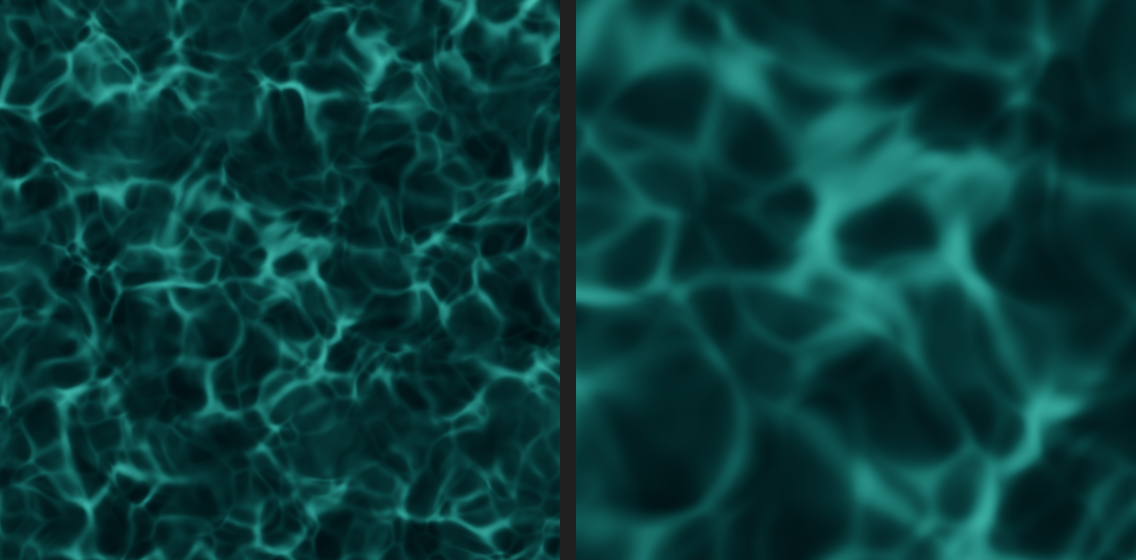
Left: the whole. Right: its middle third, enlarged.
This texture is drawn by a Shadertoy shader. Its source:

```glsl
// A murky teal web of soft, glowing filaments around dark irregular cells.
// Warped cellular webs at three sizes, curled strands and gradient-noise haze
// are summed into one tone, which an exponential curve turns into colour.

const float MID_GREEN     = 0.202; // green level at tone zero
const float TONE_CONTRAST = 0.385; // exponential gain per unit of tone
const float TONE_BIAS     = -0.24; // centres the tone distribution
const float TONE_KNEE     = 1.5;   // highlights are compressed above this
const float KNEE_STRENGTH = 0.3;

const vec3 WEB_SCALE  = vec3(7.0, 12.5, 24.0);   // cells per canvas, coarse to fine
const vec3 WEB_WIDTH  = vec3(0.13, 0.19, 0.28);  // filament widths in cell units
const vec3 WEB_GLOW   = vec3(2.6, 1.9, 1.0);     // filament brightness
const vec3 HOLE_DEPTH = vec3(0.9, 1.2, 0.7);     // darkness of cell interiors

const float STRAND_SCALE = 9.0;
const float STRAND_WIDTH = 0.07;
const float STRAND_GLOW  = 1.0;
const float HAZE_GLOW    = 1.2;
const float MOTTLE_GLOW  = 0.9;
const float JITTER       = 0.9;

vec2 hash2(vec2 p) {
    vec3 q = fract(p.xyx * vec3(0.1031, 0.1030, 0.0973));
    q += dot(q, q.yzx + 33.33);
    return fract((q.xx + q.yz) * q.zy);
}

vec2 gradientAt(vec2 cell) {
    float angle = 6.2832 * hash2(cell + 71.0).x;
    return vec2(cos(angle), sin(angle));
}

float gradientNoise(vec2 p) {
    vec2 i = floor(p), f = fract(p);
    vec2 u = f * f * f * (f * (f * 6.0 - 15.0) + 10.0);
    vec2 e = vec2(1.0, 0.0);
    float low  = mix(dot(gradientAt(i), f), dot(gradientAt(i + e), f - e), u.x);
    float high = mix(dot(gradientAt(i + e.yx), f - e.yx),
                     dot(gradientAt(i + 1.0), f - 1.0), u.x);
    return low + (high - low) * u.y;
}

vec2 noisePair(vec2 p) {
    return vec2(gradientNoise(p), gradientNoise(p + vec2(37.2, 91.7)));
}

vec2 rotate(vec2 p, float a) {
    return mat2(cos(a), sin(a), -sin(a), cos(a)) * p;
}

float siteDistance(vec2 p, vec2 cell) {
    return length(cell + 0.5 + JITTER * (hash2(cell) - 0.5) - p);
}

// x: filaments, brighter where several meet; y: random darkness inside cells
vec2 cellWeb(vec2 p, float width) {
    vec2 base = floor(p), nearestCell = base;
    float nearest = 9.0, second = 9.0;
    for (int k = 0; k < 9; k++) {
        vec2 cell = base + vec2(k % 3 - 1, k / 3 - 1);
        float d = siteDistance(p, cell);
        second = min(second, max(d, nearest));
        if (d < nearest) { nearest = d; nearestCell = cell; }
    }
    float line = -1.0; // cancels the nearest site's own term
    for (int k = 0; k < 9; k++) {
        vec2 cell = base + vec2(k % 3 - 1, k / 3 - 1);
        float gap = (siteDistance(p, cell) - nearest) / width;
        line += exp(-gap * gap);
    }
    float hole = smoothstep(0.05, 0.45, second - nearest) * hash2(nearestCell + 19.0).y;
    return vec2(line / (1.0 + 0.25 * line), hole);
}

float presence(vec2 p) {
    return smoothstep(-0.3, 0.4, gradientNoise(p));
}

void mainImage(out vec4 fragColor, in vec2 fragCoord) {
    vec2 uv = fragCoord / iResolution.y;

    // Bend the domain so that filaments curve
    vec2 p = uv + 0.045 * noisePair(uv * 6.0 + 3.1) + 0.02 * noisePair(uv * 15.0 + 8.4);

    // Broad haze and fine mottling
    float tone = TONE_BIAS;
    tone += HAZE_GLOW * (gradientNoise(uv * 3.3 + 5.7) + 0.6 * gradientNoise(p * 8.0 + 2.3));
    tone += MOTTLE_GLOW * (gradientNoise(p * 19.0 + 4.6) + 0.6 * gradientNoise(uv * 42.0));

    // Cellular webs, fading in and out across the canvas
    for (int i = 0; i < 3; i++) {
        float layer = float(i);
        vec2 q = rotate(p, 0.5 + 1.1 * layer) + 4.0 + 7.3 * layer;
        vec2 web = cellWeb(q * WEB_SCALE[i], WEB_WIDTH[i]);
        float fade = presence(q * (5.0 + 3.0 * layer));
        tone += WEB_GLOW[i] * fade * web.x - HOLE_DEPTH[i] * web.y;
    }

    // Curled strands along the zero lines of noise
    float strand = gradientNoise(rotate(p, 0.8) * STRAND_SCALE + 13.0) / STRAND_WIDTH;
    tone += STRAND_GLOW * exp(-strand * strand) * presence(uv * 6.0 + 27.0);

    // Compress highlights, then colour: red rises late, blue follows green
    float excess = max(tone - TONE_KNEE, 0.0);
    tone = min(tone, TONE_KNEE) + excess / (1.0 + KNEE_STRENGTH * excess);
    float green = MID_GREEN * exp(TONE_CONTRAST * tone);
    fragColor = vec4(0.5 * green * green, green, 0.02 + 0.9 * green, 1.0);
}
```
